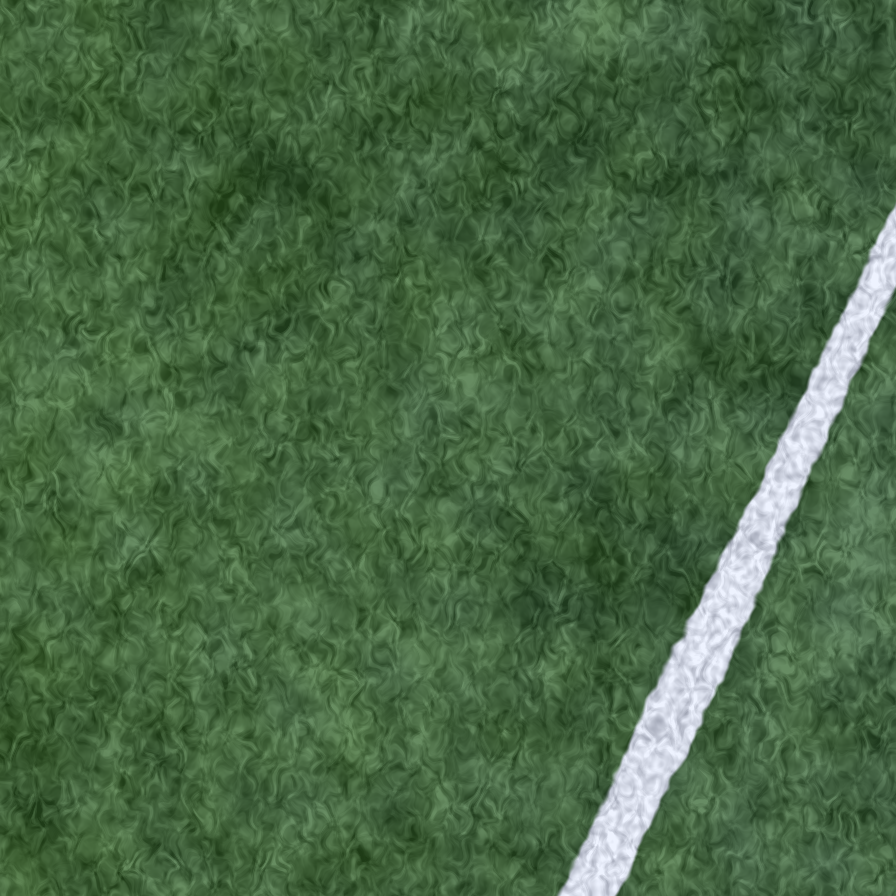
Write a WebGL 2 fragment shader that draws this texture.

```glsl
#version 300 es
precision highp float;
// Worn sports turf crossed by a tapering painted line.
// Soft blobs and clumps set the light and shade, thresholded gradient noise
// cuts crisp short blades, and a slanted ragged band makes the paint.

#define BLADE_FREQ vec2(74.0, 60.0)
#define BLADE_CURL 1.0
#define BLADE_CONTRAST 0.62
#define CLUMP_CONTRAST 0.55
#define LINE_START 0.656
#define LINE_SLOPE 0.472
#define EDGE_ROUGHNESS 0.005
#define BASE_TONE 0.46
#define PAINT_GRAIN 0.75

uniform vec2 u_resolution;
out vec4 fragColor;

const vec3 DARK_GRASS = vec3(0.19, 0.31, 0.17);
const vec3 MID_GRASS = vec3(0.27, 0.40, 0.25);
const vec3 LIGHT_GRASS = vec3(0.36, 0.50, 0.34);
const vec3 PAINT_SHADE = vec3(0.62, 0.64, 0.70);
const vec3 PAINT_LIGHT = vec3(0.90, 0.92, 0.97);

// Broad patches: centre, radius, change of tone
const vec4 PATCHES[12] = vec4[12](
    vec4(0.29, 0.79, 0.14, -0.36), vec4(0.86, 0.94, 0.14, -0.32),
    vec4(0.69, 0.37, 0.10, -0.42), vec4(0.03, 0.15, 0.09, -0.36),
    vec4(0.61, 0.79, 0.12, -0.24), vec4(0.47, 0.04, 0.07, -0.28),
    vec4(0.84, 0.61, 0.10, -0.20), vec4(0.68, 0.99, 0.07, 0.40),
    vec4(0.13, 0.54, 0.16, 0.18), vec4(0.57, 0.58, 0.11, 0.16),
    vec4(0.95, 0.36, 0.12, 0.26), vec4(0.40, 0.20, 0.18, 0.14));

vec2 gradientAt(vec2 cell) {
    vec3 h = fract(cell.xyx * vec3(0.1031, 0.1030, 0.0973));
    h += dot(h, h.yzx + 33.33);
    float angle = 6.2832 * fract((h.x + h.y) * h.z);
    return vec2(cos(angle), sin(angle));
}

float gradientNoise(vec2 p) {
    vec2 i = floor(p), f = p - i;
    vec2 w = f * f * f * (f * (f * 6.0 - 15.0) + 10.0);
    vec2 e = vec2(1.0, 0.0);
    float low = mix(dot(gradientAt(i), f), dot(gradientAt(i + e), f - e), w.x);
    float high = mix(dot(gradientAt(i + e.yx), f - e.yx),
                     dot(gradientAt(i + 1.0), f - 1.0), w.x);
    return mix(low, high, w.y);
}

float fbm(vec2 p) {
    float sum = 0.0, gain = 1.0;
    for (int k = 0; k < 4; k++) {
        sum += gain * gradientNoise(p);
        p = mat2(1.6, 1.2, -1.2, 1.6) * p + 17.3;
        gain *= 0.75;
    }
    return sum;
}

// Noise cut into separate light (+1) and dark (-1) flecks
float flecks(vec2 p) {
    float n = gradientNoise(p);
    return sign(n) * smoothstep(0.06, 0.36, abs(n));
}

// Short crisp blades in two leaning directions
float blades(vec2 uv) {
    vec2 p = uv * BLADE_FREQ + 40.0;
    vec2 curl = vec2(gradientNoise(p * 0.7), gradientNoise(p * 0.7 + 61.7));
    p += BLADE_CURL * curl;
    float leftLean = flecks(mat2(1.5, 0.4, 0.6, 0.9) * p + 9.0);
    float rightLean = flecks(mat2(1.5, -0.4, -0.6, 0.9) * p + 27.0);
    float lean = smoothstep(-0.1, 0.1, gradientNoise(uv * 37.0 + 13.0));
    float fine = flecks(p * 2.3 + 51.0);
    float density = 1.0 + 0.7 * gradientNoise(uv * 17.0 + 71.0);
    return density * (0.6 * mix(leftLean, rightLean, lean) + 0.3 * fine
                      + 0.5 * gradientNoise(p));
}

float patchTone(vec2 uv) {
    float tone = 0.0;
    for (int k = 0; k < 12; k++) {
        vec2 d = (uv - PATCHES[k].xy) / PATCHES[k].z;
        tone += PATCHES[k].w * exp(-dot(d, d));
    }
    return tone;
}

vec3 grassColour(vec2 uv, float tone) {
    vec3 c = mix(DARK_GRASS, MID_GRASS, clamp(tone * 2.0, -0.9, 1.0));
    c = mix(c, LIGHT_GRASS, clamp(tone * 2.0 - 1.0, 0.0, 1.5));
    // Warmer on the left, cooler and greyer on the right
    float hue = uv.x - 0.45 + 0.8 * gradientNoise(uv * 14.0 + 5.0);
    return c + hue * vec3(0.0, -0.01, 0.03);
}

void main() {
    vec2 uv = gl_FragCoord.xy / u_resolution;
    float blade = blades(uv);

    // Turf
    float tone = BASE_TONE + patchTone(uv) + BLADE_CONTRAST * blade
               + CLUMP_CONTRAST * fbm(uv * 13.0 + 3.0);

    // Painted band, widest below its middle
    float swell = (uv.y - 0.24) / 0.13;
    float halfWidth = 0.032 - 0.014 * uv.y + 0.006 * exp(-swell * swell);
    float across = uv.x - LINE_START - LINE_SLOPE * uv.y;
    float ragged = gradientNoise(uv * 28.0) + gradientNoise(uv * 70.0);
    float edge = abs(across) - halfWidth + EDGE_ROUGHNESS * ragged;
    float soft = 0.002 + 1.0 / u_resolution.x;
    float paint = 1.0 - smoothstep(-soft, soft, edge);

    // Dark fringe beside the paint, stronger on the right
    float fringe = exp(-max(edge, 0.0) / 0.006);
    tone -= fringe * (across > 0.0 ? 0.45 : 0.2);

    // Grainy paint
    float grain = 0.7 * gradientNoise(uv * 110.0 + 7.0) + 0.6 * blade;
    float cover = clamp(0.80 + PAINT_GRAIN * grain, -0.2, 1.12);
    cover -= 0.25 * smoothstep(-0.008, 0.0, edge);
    vec3 paintColour = mix(PAINT_SHADE, PAINT_LIGHT, cover);

    vec3 colour = mix(grassColour(uv, tone), paintColour, paint);
    fragColor = vec4(clamp(colour, 0.0, 1.0), 1.0);
}
```
